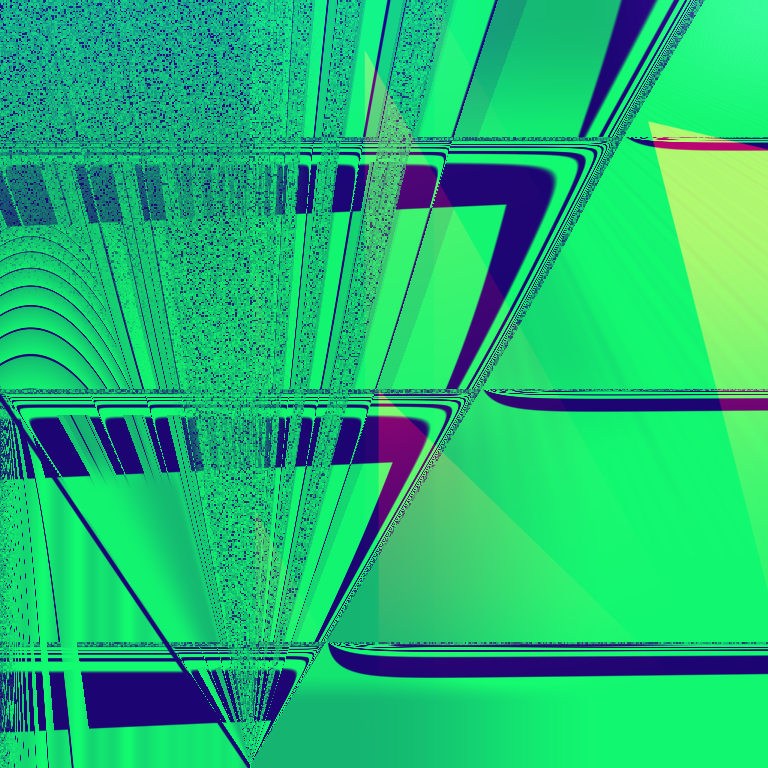
This background is drawn by a WebGL 2 fragment shader. Its source:

```glsl
#version 300 es
precision highp float;
// Glitch landscape: a fan of rays grows from a low apex and is cut by three
// horizontal bands whose stripes bend down along the rays. One brightness
// field drives a navy to green ramp; translucent wedges add red on top.

uniform vec2 u_resolution;
out vec4 fragColor;

const float BAND_STEP = 0.329;
const float FAN_EDGE = 0.615;

float hash(vec2 p) {
    p = fract(p * vec2(0.1031, 0.1137));
    p += dot(p, p.yx + 33.33);
    return fract((p.x + p.y) * p.x * 47.3);
}

// One-dimensional gradient noise, about -0.5 to 0.5
float gradientNoise(float x) {
    float i = floor(x), f = x - i;
    float a = (hash(vec2(i, 7.0)) * 2.0 - 1.0) * f;
    float b = (hash(vec2(i + 1.0, 7.0)) * 2.0 - 1.0) * (f - 1.0);
    return mix(a, b, f * f * (3.0 - 2.0 * f));
}

// Zero below q = 1, then stripes that dissolve into grain
float stripes(float q, float grain) {
    float wave = smoothstep(0.08, 0.55, 0.5 - 0.5 * cos(6.2832 * q));
    return q < 1.0 ? 0.0 : mix(wave, 0.2 + 0.7 * grain, smoothstep(5.0, 10.0, q));
}

float soft(float edge, float x) {
    return smoothstep(edge - 0.0012, edge + 0.0012, x);
}

// Dark hairline at every whole number
float hairline(float v, float width) {
    float f = fract(v);
    return smoothstep(width * 0.3, width, min(f, 1.0 - f));
}

// Wedge that opens downward from an apex, with a vertical left side
float wedge(vec2 p, vec2 apex, float slope, float fade) {
    float drop = apex.y - p.y;
    return soft(apex.x, p.x) * soft(p.x, apex.x + slope * drop) * exp(-fade * length(p - apex));
}

// Inner rays: self-similar cells, shrinking toward the fan axis
float rays(vec2 p, float s, float d, float slab, float grain) {
    bool right = s > 0.0;
    float v = log(max(abs(s), 0.002) / (right ? 0.335 : 0.66)) / (right ? 0.58 : 0.42);
    float f = fract(v);
    float calm = smoothstep(0.42, 0.36, p.y) * smoothstep(-0.22, -0.28, s);
    float tone = 0.8 + 0.5 * gradientNoise(floor(v * 6.0) * 0.37 + 3.1);
    float g = mix(tone, 0.98, smoothstep(0.68, 0.7, f)) * hairline(v, 0.03);
    g *= mix(1.0, hairline(v * 5.0, 0.08), step(f, 0.7) * step(0.2, f));
    g = mix(g, mix(0.97, 0.74, smoothstep(-0.55, -0.3, s)), calm);

    // Hooked stripes and dark blocks below each band
    float q = length(vec2(0.043 / d, 0.05 / (1.02 - f)));
    float block = stripes(q, grain);
    float open = step(0.15, f) * step(f, 0.58);
    g = mix(mix(block, g, open * step(q, 1.3)), g, soft(slab, d));

    // Grain along the axis, in some cells and toward the top left
    float high = smoothstep(0.55, 0.9, p.y + 0.1 * f);
    float speck = grain < 0.11 ? 0.15 : 0.62 + 0.36 * grain;
    speck -= (right ? 0.0 : 0.12) * high;
    float noisy = smoothstep(0.17, 0.06, abs(s + 0.06)) * (1.0 - calm);
    noisy = max(noisy, 0.85 * step(0.22, f) * step(f, 0.62) * step(-0.2, s));
    noisy = max(noisy, right ? 0.0 : 0.9 * high);

    // Arches near the left side, closer together as they climb
    float w = p.y - 0.492 + 8.0 * pow(p.x - 0.04, 2.0);
    float turn = w * 18.0 + w * w * 85.0;
    float arch = hairline(turn, 0.06) * (0.98 - 0.25 * fract(turn));
    float archZone = step(s, -0.32) * step(0.492, p.y) * soft(slab, d);
    g = mix(g, arch, archZone);
    noisy = mix(noisy, smoothstep(0.1, 0.3, w), archZone);
    return mix(g, speck, noisy * mix(0.8, 1.0, soft(slab, d)));
}

// Open field: teal shadow, faint rays and a rounded dark bar under each band
float field(vec2 p, float band, float d, float grain, float away) {
    float angle = (p.x - 0.56) / (1.02 - p.y);
    float g = 0.99 - 0.27 * smoothstep(0.8, 0.46, p.x) * smoothstep(0.5, 0.4, p.y);
    g -= 0.12 * smoothstep(0.6, 0.35, angle) * smoothstep(0.4, 0.55, p.y);
    g += 0.07 * gradientNoise(angle * 30.0) * smoothstep(0.25, 0.5, p.y);
    g += 0.2 * smoothstep(0.08, 0.04, d) * step(band, 0.5) * smoothstep(0.8, 0.6, p.x);
    float bar = 0.049 * pow(0.66, band) * (1.0 - exp(-28.0 * away)) * (1.1 - 0.25 * p.x);
    return mix(stripes(0.5 * bar / d, grain), g, soft(bar, d));
}

void main() {
    vec2 p = gl_FragCoord.xy / u_resolution;
    float grain = hash(floor(p * 512.0));
    float band = floor((p.y - 0.164) / BAND_STEP) + 1.0;
    float d = max(0.164 + BAND_STEP * band - p.y, 0.0005);
    // Ray slope from the apex; the fan narrows slightly toward the top
    float narrow = 1.0 + 0.035 * smoothstep(0.5, 0.85, p.y);
    float s = (p.x - 0.326) * narrow / max(p.y - 0.004, 0.001);
    float slab = 0.118 - 0.045 * p.x;
    float g;

    if (s > FAN_EDGE) {
        g = field(p, band, d, grain, p.x - 0.326 - FAN_EDGE * p.y / narrow);
    } else if (s > 0.335) {
        // Outer cell: stripes turn from the band down along the fan edge
        float q = length(vec2(0.04 / d, 0.075 / max(FAN_EDGE - s, 0.001)));
        float start = 0.45 + 0.07 * d / BAND_STEP + 0.02 * step(0.822, p.y);
        float inner = soft(slab, d) * (1.0 - smoothstep(-0.003, 0.003, s - start));
        float tone = 0.98 - 0.24 * smoothstep(0.78, 0.98, p.y) - 0.12 * step(s, 0.375);
        g = max(stripes(q, grain), inner * tone);
    } else if (s > -0.66) {
        g = rays(p, s, d, slab, grain);
    } else {
        // Lower left: curves that fall from the side of the middle band
        float u = p.x / sqrt(max(0.492 - p.y, 0.001));
        float c = 0.27 / max(u, 0.004);
        g = (0.92 + 0.3 * gradientNoise(p.x * 45.0)) * mix(hairline(c, 0.04), 1.0, step(0.2, u));
        float column = max(step(u, 0.2) * step(0.55, fract(c)) * g, stripes(0.046 / d, grain));
        g = mix(column, g, soft(slab, d));
        g = mix(g, grain, smoothstep(0.03, 0.0, p.x) * 0.4);
        g *= smoothstep(0.002, 0.005, abs(p.x - 0.326 + 0.675 * p.y));
    }

    // Translucent red wedges and the yellow sail
    float red = 0.42 * wedge(p, vec2(0.475, 0.935), 0.56, 3.0) + 0.14 * wedge(p, vec2(0.565, 1.0), 0.55, 3.0);
    red += 0.42 * wedge(p, vec2(0.493, 0.492), 1.03, 4.0) * smoothstep(0.05, 0.25, p.y);
    red += 0.3 * wedge(p, vec2(0.332, 0.336), 0.54, 8.0) + 0.2 * wedge(p, vec2(0.332, 0.655), 0.16, 8.0);
    red = max(red - 0.045, 0.0);
    vec2 sail = p - vec2(0.844, 0.842);
    red += soft(-0.255 * sail.y, sail.x) * soft(sail.y, -0.235 * sail.x) * mix(0.12, 0.62, smoothstep(0.25, 0.75, p.y));

    vec3 color = mix(vec3(0.11, 0.02, 0.45), vec3(0.07, 0.98, 0.44), clamp(g, 0.0, 1.0));
    color.r += red;
    color.b += 0.1 * smoothstep(0.7, 1.0, p.y) * smoothstep(0.75, 0.5, p.x);
    color += vec3(0.14, 0.02, 0.16) * smoothstep(0.8, 1.0, p.y) * smoothstep(0.75, 1.0, p.x);
    fragColor = vec4(clamp(color, 0.0, 1.0), 1.0);
}
```
